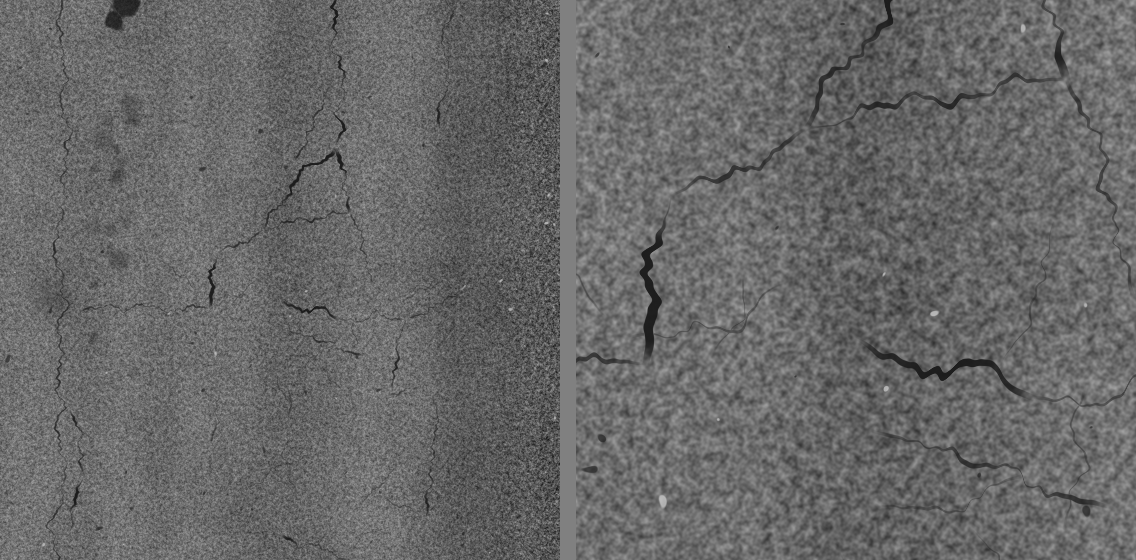
Left: the whole. Right: its middle third, enlarged.
A Shadertoy shader for this texture:

```glsl
// Weathered grey concrete: grainy cement with faint vertical bands,
// oily stains, pits and chips, split by a jagged network of cracks.
// Gradient noise gives the grain, the wear and the wander of each crack.

const float CRACK_TONE = 0.10;
const float OIL_TONE = 0.13;
const float CHIP_TONE = 0.78;

vec2 hash2(vec2 p) {
    vec3 q = fract(p.xyx * vec3(0.1031, 0.1030, 0.0973));
    q += dot(q, q.yzx + 33.33);
    return fract((q.xx + q.yz) * q.zy);
}

float cornerSlope(vec2 cell, vec2 offset) {
    float angle = 6.2832 * hash2(cell).x;
    return dot(vec2(cos(angle), sin(angle)), offset);
}

float gradientNoise(vec2 p) {
    vec2 i = floor(p), f = p - i, e = vec2(1.0, 0.0);
    vec2 u = f * f * f * (f * (f * 6.0 - 15.0) + 10.0);
    float low = mix(cornerSlope(i, f), cornerSlope(i + e, f - e), u.x);
    float high = mix(cornerSlope(i + e.yx, f - e.yx), cornerSlope(i + 1.0, f - 1.0), u.x);
    return mix(low, high, u.y);
}

// Coverage of a wandering crack from a to b, tapered at both ends
float crack(vec2 p, vec2 a, vec2 b, float width, float seed, float px) {
    float len = length(b - a);
    vec2 dir = (b - a) / len, q = p - a;
    float t = dot(q, dir), side = dot(q, vec2(-dir.y, dir.x));
    float inside = min(t, len - t);
    if (abs(side) > 0.05 || inside < -0.01) return 0.0;
    float row = seed * 7.31 + 0.37;
    float wander = 0.030 * gradientNoise(vec2(t * 11.0, row))
                 + 0.016 * gradientNoise(vec2(t * 38.0, row))
                 + 0.007 * gradientNoise(vec2(t * 120.0, row));
    float d = abs(side - wander * smoothstep(0.0, 0.04, inside));
    float opening = width * max(0.15, 0.75 + 1.6 * gradientNoise(vec2(t * 25.0, row + 5.0)));
    float line = 1.0 - smoothstep(opening - 0.5 * px, opening + px, d);
    float depth = mix(0.45, 0.95, smoothstep(0.0005, 0.0022, opening));
    return line * depth * smoothstep(-0.004, 0.015, inside);
}

// Short faint cracks scattered over the lower middle
float hairlines(vec2 p, float px) {
    float cover = 0.0;
    for (int i = 0; i < 18; i++) {
        float seed = float(i) + 31.0;
        vec2 place = hash2(vec2(seed, 3.7)), shape = hash2(vec2(seed, 9.2));
        vec2 start = mix(vec2(0.32, 0.02), vec2(0.80, 0.50), place);
        float angle = 3.1416 * shape.x;
        vec2 reach = vec2(cos(angle), sin(angle)) * mix(0.05, 0.14, shape.y);
        cover = max(cover, crack(p, start, start + reach, 0.0008, seed, px));
    }
    return cover;
}

float mainCracks(vec2 p, float px) {
    vec2 fork = vec2(0.600, 0.735), elbow = vec2(0.625, 0.620);
    vec2 bend = vec2(0.470, 0.590), knot = vec2(0.390, 0.550);
    vec2 foot = vec2(0.375, 0.450), joint = vec2(0.725, 0.430);
    // Long joint on the left and its lower branch
    float c = crack(p, vec2(0.115, 1.02), vec2(0.105, -0.02), 0.0010, 1.0, px);
    c = max(c, crack(p, vec2(0.125, 0.27), vec2(0.150, 0.15), 0.0012, 2.0, px));
    c = max(c, crack(p, vec2(0.150, 0.15), vec2(0.125, 0.05), 0.0018, 3.0, px));
    // Trunk from the top, forking into the centre
    c = max(c, crack(p, vec2(0.610, 1.02), fork, 0.0018, 4.0, px));
    c = max(c, crack(p, vec2(0.590, 0.85), vec2(0.525, 0.71), 0.0012, 5.0, px));
    c = max(c, crack(p, fork, elbow, 0.0023, 6.0, px));
    c = max(c, crack(p, fork, bend, 0.0018, 7.0, px));
    c = max(c, crack(p, elbow, bend, 0.0016, 8.0, px));
    c = max(c, crack(p, bend, knot, 0.0012, 9.0, px));
    c = max(c, crack(p, knot, foot, 0.0019, 10.0, px));
    c = max(c, crack(p, foot, vec2(0.14, 0.445), 0.0010, 11.0, px));
    c = max(c, crack(p, elbow, vec2(0.665, 0.49), 0.0010, 12.0, px));
    // Lower right network and the straight crack above it
    c = max(c, crack(p, vec2(0.50, 0.465), vec2(0.605, 0.430), 0.0022, 13.0, px));
    c = max(c, crack(p, vec2(0.605, 0.430), joint, 0.0008, 14.0, px));
    c = max(c, crack(p, joint, vec2(0.83, 0.48), 0.0011, 15.0, px));
    c = max(c, crack(p, joint, vec2(0.70, 0.30), 0.0015, 16.0, px));
    c = max(c, crack(p, vec2(0.51, 0.41), vec2(0.65, 0.365), 0.0014, 17.0, px));
    c = max(c, crack(p, vec2(0.78, 0.28), vec2(0.76, 0.07), 0.0012, 18.0, px));
    c = max(c, crack(p, vec2(0.50, 0.045), vec2(0.62, 0.0), 0.0017, 19.0, px));
    return max(c, crack(p, vec2(0.785, 1.02), vec2(0.785, 0.77), 0.0012, 20.0, px));
}

float blot(vec2 p, vec2 center, float radius, float soft) {
    return 1.0 - smoothstep(radius * (1.0 - soft), radius * (1.0 + soft), length(p - center));
}

// Old drips strung along the left wheel track
float stains(vec2 p) {
    float cover = 0.22 * blot(p, vec2(0.095, 0.47), 0.030, 0.9);
    for (int i = 0; i < 18; i++) {
        vec2 place = hash2(vec2(float(i), 51.3)), look = hash2(vec2(float(i), 77.9));
        vec2 center = vec2(0.16 + 0.08 * place.x, mix(0.30, 0.84, place.y));
        cover = max(cover, mix(0.10, 0.38, look.x) * blot(p, center, mix(0.005, 0.016, look.y), 0.7));
    }
    return cover;
}

// One small grain in some of the cells of a square grid
float specks(vec2 p, float cells, float density, float px) {
    vec2 id = floor(p * cells), keep = hash2(id + cells);
    vec2 center = (id + 0.3 + 0.4 * hash2(id + 2.0 * cells)) / cells;
    float radius = mix(0.04, 0.20, keep.y * keep.y) / cells;
    float spot = 1.0 - smoothstep(radius - px, radius + px, length(p - center));
    return spot * step(keep.x, density);
}

void mainImage(out vec4 fragColor, in vec2 fragCoord) {
    vec2 p = fragCoord / iResolution.xy;
    float px = 1.0 / iResolution.y;
    float rightEdge = smoothstep(0.84, 1.0, p.x);

    // Vertical bands and cloudy wear
    float tone = 0.423 - 0.075 * smoothstep(0.70, 0.88, p.x);
    tone -= 0.030 * exp(-pow((p.x - 0.54) / 0.06, 2.0));
    tone += 0.050 * gradientNoise(vec2(p.x * 13.0, p.y * 0.8 + 0.4));
    tone += 0.045 * gradientNoise(p * 5.0 + 8.0) + 0.035 * gradientNoise(p * 22.0);

    // Cement grain, coarser in contrast at the right edge
    vec2 turned = mat2(0.8, 0.6, -0.6, 0.8) * p;
    float grain = 0.17 * gradientNoise(turned * 230.0) + 0.12 * gradientNoise(p * 113.0)
                + 0.13 * gradientNoise(turned.yx * 410.0 + 19.0);
    tone += grain * (1.0 + 0.45 * rightEdge);

    // Stains, pits and chips with ragged outlines
    vec2 ragged = p + 0.010 * vec2(gradientNoise(p * 48.0), gradientNoise(p * 48.0 + 40.0));
    tone *= 1.0 - stains(ragged);
    float oil = max(blot(ragged, vec2(0.205, 0.962), 0.018, 0.2), blot(ragged, vec2(0.225, 0.995), 0.024, 0.2));
    tone = mix(tone, OIL_TONE + 0.2 * grain, 0.9 * oil);
    tone = mix(tone, OIL_TONE, 0.7 * specks(ragged, 48.0, 0.035 + 0.06 * rightEdge, px));
    tone = mix(tone, CHIP_TONE, 0.8 * specks(ragged, 61.0, 0.006 + 0.07 * rightEdge, px));

    float split = max(mainCracks(p, px), 0.8 * hairlines(p, px));
    tone = mix(tone, CRACK_TONE, split);
    fragColor = vec4(vec3(clamp(tone, 0.0, 1.0)), 1.0);
}
```
